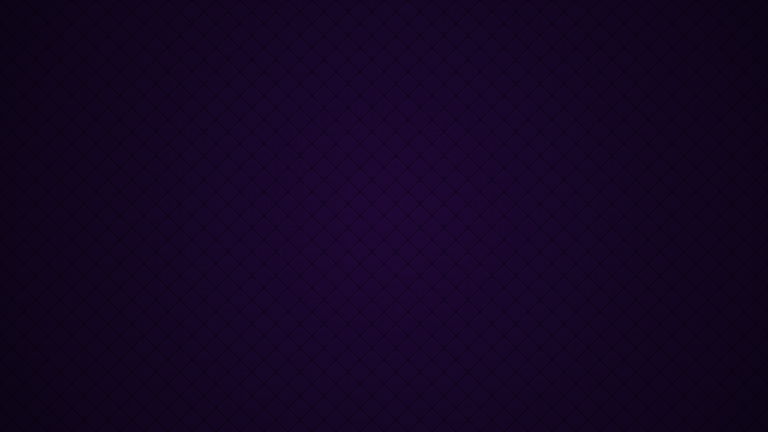
This background is drawn by a Shadertoy shader. Its source:

```glsl
// Dark purple quilted backdrop: a soft central glow under a fine diamond lattice.

const vec3 GLOW_COLOR = vec3(0.122, 0.028, 0.208);
const vec3 EDGE_COLOR = vec3(0.048, 0.016, 0.088);
const vec2 GLOW_CENTER = vec2(0.01, 0.0);  // from canvas center, in heights
const float GLOW_RADIUS = 1.02;            // in canvas heights
const float DIAMOND_SIZE = 0.0556;         // diagonal of one diamond
const float SEAM_WIDTH = 0.0012;           // half width of a seam
const float SEAM_DARKNESS = 0.20;
const float KNOT_DARKNESS = 0.20;          // extra depth near crossings
const float RIM_OFFSET = 0.0032;           // highlight beside each seam
const float RIM_LIGHT = 0.14;
const float WEAVE_ROWS = 96.0;             // fine threads per canvas height
const float WEAVE_AMOUNT = 0.035;
const float GRAIN_ROWS = 288.0;
const float GRAIN_AMOUNT = 0.10;

float hash(vec2 p) {
    return fract(sin(dot(p, vec2(127.1, 311.7))) * 43758.5453);
}

// Distance to the nearest integer line of each diagonal family
vec2 seamDistance(vec2 diagonal) {
    return abs(fract(diagonal + 0.5) - 0.5) * DIAMOND_SIZE * 0.70711;
}

// Smooth coverage of both seam families
vec2 seams(vec2 diagonal, float pixel) {
    return 1.0 - smoothstep(SEAM_WIDTH - 0.5 * pixel, SEAM_WIDTH + pixel, seamDistance(diagonal));
}

void mainImage(out vec4 fragColor, in vec2 fragCoord) {
    float pixel = 1.0 / iResolution.y;
    vec2 p = (fragCoord - 0.5 * iResolution.xy) * pixel;

    // Radial glow fading toward the corners
    float falloff = clamp(length(p - GLOW_CENTER) / GLOW_RADIUS, 0.0, 1.0);
    vec3 color = mix(GLOW_COLOR, EDGE_COLOR, falloff);

    // Diamond lattice: dark seams, deeper at crossings, with a lit rim below
    vec2 diagonal = vec2(p.x + p.y, p.x - p.y) / DIAMOND_SIZE;
    vec2 rimShift = vec2(RIM_OFFSET, -RIM_OFFSET) / DIAMOND_SIZE;
    vec2 seam = seams(diagonal, pixel);
    vec2 rim = seams(diagonal + rimShift, pixel);
    vec2 nearby = seamDistance(diagonal);
    float knot = 1.0 - smoothstep(0.0, 0.30 * DIAMOND_SIZE, max(nearby.x, nearby.y));
    color *= 1.0 - (SEAM_DARKNESS + KNOT_DARKNESS * knot) * max(seam.x, seam.y);
    color *= 1.0 + RIM_LIGHT * max(rim.x, rim.y);

    // Fine woven threads and fabric grain
    vec2 thread = sin(6.28318 * WEAVE_ROWS * p);
    float grain = hash(floor(p * GRAIN_ROWS)) - 0.5;
    color *= 1.0 + WEAVE_AMOUNT * thread.x * thread.y + GRAIN_AMOUNT * grain;

    fragColor = vec4(color, 1.0);
}
```
